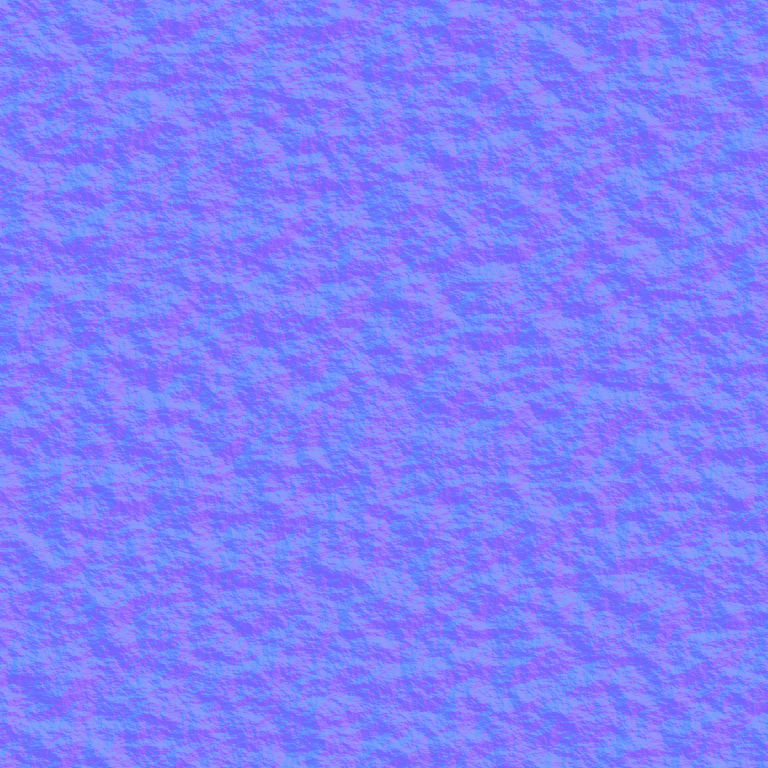
A Shadertoy shader for this texture map:

```glsl
const vec2  CELLS     = vec2(18.0, 21.0); // coarsest noise cells across the canvas
const int   OCTAVES   = 5;
const float ROUGHNESS = 0.97;             // slope kept by each finer octave
const vec2  STRENGTH  = vec2(0.17, 0.18); // steepness of the relief per axis
const float MAX_SLOPE = 0.27;             // steepest facet
const float TAU       = 6.2831853;

// Random unit vector for a lattice corner
vec2 cornerGradient(ivec2 corner, int seed) {
    uvec2 q = uvec2(corner) * uvec2(1597u, 3571u);
    uint h = q.x ^ (q.y + uint(seed) * 7919u);
    h = (h ^ (h >> 15)) * 73244475u;
    h = (h ^ (h >> 16)) * 73244475u;
    h ^= h >> 16;
    float angle = TAU * float(h & 65535u) / 65536.0;
    return vec2(cos(angle), sin(angle));
}

// Analytic derivative of gradient noise
vec2 noiseSlope(vec2 p, int seed) {
    ivec2 cell = ivec2(floor(p));
    vec2 f = fract(p);
    vec2 u = f * f * f * (f * (f * 6.0 - 15.0) + 10.0);
    vec2 du = 30.0 * f * f * (f - 1.0) * (f - 1.0);

    vec2 ga = cornerGradient(cell, seed);
    vec2 gb = cornerGradient(cell + ivec2(1, 0), seed);
    vec2 gc = cornerGradient(cell + ivec2(0, 1), seed);
    vec2 gd = cornerGradient(cell + ivec2(1, 1), seed);

    float a = dot(ga, f);
    float b = dot(gb, f - vec2(1.0, 0.0));
    float c = dot(gc, f - vec2(0.0, 1.0));
    float d = dot(gd, f - vec2(1.0, 1.0));

    vec2 blended = mix(mix(ga, gb, u.x), mix(gc, gd, u.x), u.y);
    return blended + du * (u.yx * (a - b - c + d) + vec2(b, c) - a);
}

// Summed slopes of all octaves, fading those too fine for the canvas
vec2 reliefSlope(vec2 uv, float pixel) {
    vec2 slope = vec2(0.0);
    vec2 cells = CELLS;
    float weight = 1.0;
    for (int i = 0; i < OCTAVES; i++) {
        float visible = 1.0 - smoothstep(0.6, 1.4, cells.y * pixel);
        vec2 offset = vec2(0.37, 0.71) * float(i);
        slope += weight * visible * noiseSlope(uv * cells + offset, i + 1);
        cells *= 2.0;
        weight *= ROUGHNESS;
    }
    return slope;
}

void mainImage(out vec4 fragColor, in vec2 fragCoord) {
    float pixel = 1.0 / iResolution.y;
    vec2 slope = STRENGTH * reliefSlope(fragCoord * pixel, pixel);

    // Soft limit flattens steep parts into even facets
    slope /= sqrt(1.0 + dot(slope, slope) / (MAX_SLOPE * MAX_SLOPE));

    // Surface normal packed into colour
    vec3 normal = normalize(vec3(slope, 1.0));
    fragColor = vec4(0.5 + 0.5 * normal, 1.0);
}
```
